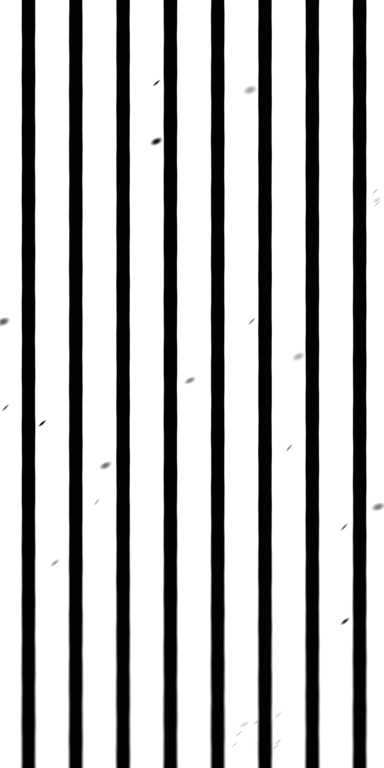
Give the GLSL for this pattern, as a Shadertoy shader.

```glsl
// Eight black vertical bars on white, with edges that soften toward the bottom.
// Bars repeat with a rounded index; slanted ink specks are scattered in the gaps
// by hashed loops, with a patch of faint scratches near the lower right.

const float BAR_COUNT = 8.0;
const float PITCH = 0.1232;      // bar spacing, in canvas widths
const float FIRST_BAR = 0.0742;  // centre of the leftmost bar
const float BAR_WIDTH = 0.0345;
const vec3 PAPER = vec3(1.0);
const vec3 INK = vec3(0.008);

float hash(float n, float seed) {
    return fract(sin(n * 12.9898 + seed * 78.233) * 4375.85);
}

// Layered sines: a very slight waver along the bar edges
float edgeWaver(float y, float phase) {
    return 0.0003 * (sin(y * 41.0 + phase) + 0.5 * sin(y * 97.0 + phase * 2.3));
}

float bars(vec2 p, float pixel) {
    float index = clamp(round((p.x - FIRST_BAR) / PITCH), 0.0, BAR_COUNT - 1.0);
    float fromCentre = abs(p.x - FIRST_BAR - index * PITCH);
    float edge = fromCentre - 0.5 * BAR_WIDTH + edgeWaver(p.y, index * 1.7);
    float softness = max(0.75 * pixel, mix(0.0055, 0.0024, smoothstep(0.0, 0.8, p.y)));
    return 1.0 - smoothstep(-softness, softness, edge);
}

// Soft slanted ellipse, darkest in its core
float speck(vec2 d, float angle, vec2 radii, float strength) {
    vec2 along = vec2(cos(angle), sin(angle));
    vec2 q = vec2(dot(d, along), dot(d, vec2(-along.y, along.x)));
    return strength * (1.0 - smoothstep(0.15, 1.0, length(q / radii)));
}

// Specks spread over every gap, densest around mid height
float gapSpecks(vec2 p, float count) {
    float ink = 0.0;
    for (float i = 0.0; i < count; i++) {
        float gap = mod(i * 5.0, BAR_COUNT + 1.0);
        float x = FIRST_BAR + (gap - 0.5 + 0.5 * (hash(i, 1.0) - 0.5)) * PITCH;
        float y = 1.0 + 0.85 * (hash(i, 2.0) + hash(i, 3.0) - 1.0);
        float plump = pow(hash(i, 4.0), 3.0);
        vec2 radii = vec2(mix(0.016, 0.023, plump), mix(0.0042, 0.0145, plump));
        float angle = mix(0.8, 0.25, plump) + 0.15 * (hash(i, 5.0) - 0.5);
        float strength = mix(0.25, 0.95, hash(i, 6.0));
        ink = max(ink, speck(p - vec2(x, y), angle, radii, strength));
    }
    return ink;
}

// Thin faint strokes gathered around one spot
float scratches(vec2 p, vec2 centre, vec2 spread, float count) {
    float ink = 0.0;
    for (float i = 0.0; i < count; i++) {
        vec2 offset = (2.0 * vec2(hash(i, 7.0), hash(i, 8.0)) - 1.0) * spread;
        float strength = mix(0.12, 0.28, hash(i, 9.0));
        ink = max(ink, speck(p - centre - offset, 0.75, vec2(0.015, 0.0035), strength));
    }
    return ink;
}

void mainImage(out vec4 fragColor, in vec2 fragCoord) {
    vec2 p = fragCoord / iResolution.x;
    float pixel = 1.0 / iResolution.x;

    float ink = bars(p, pixel);
    ink = max(ink, gapSpecks(p, 16.0));
    ink = max(ink, scratches(p, vec2(0.69, 0.07), vec2(0.08, 0.07), 12.0));
    ink = max(ink, scratches(p, vec2(0.975, 1.48), vec2(0.02, 0.05), 4.0));

    fragColor = vec4(mix(PAPER, INK, ink), 1.0);
}
```
